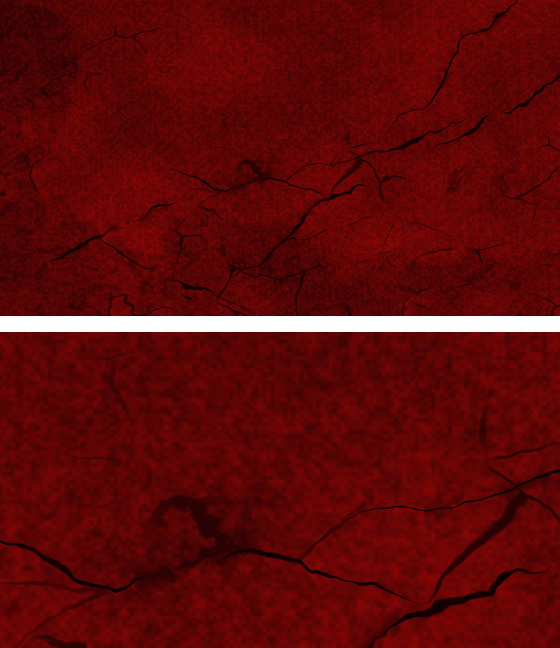
Top, the full canvas; bottom, a detail of the centre.
Give the GLSL for this texture, as a Shadertoy shader.

```glsl
const float BASE_RED = 0.392;
const float MOTTLE_GAIN = 0.22;
const float GRAIN_GAIN = 0.20;
const float STAIN_DEPTH = 0.085;
const float STAIN_SCALE = 2.3;
const float CRACK_RED = 0.035;
const float FAULT_WIDTH = 0.0062;
const int FAULT_COUNT = 8;
const float RISING_ANGLE = 0.58;
const float FALLING_ANGLE = -0.40;
const float WEB_SCALE = 6.5;
const float WEB_WIDTH = 0.0016;
const float GRAIN_SCALE = 230.0;

float hash(vec2 p) {
    return fract(sin(dot(p, vec2(127.1, 311.7))) * 43758.5453);
}

vec2 hash2(vec2 p) {
    return vec2(hash(p), hash(p + 57.3));
}

float noise(vec2 p) {
    vec2 i = floor(p), f = fract(p);
    f = f * f * (3.0 - 2.0 * f);
    return mix(mix(hash(i), hash(i + vec2(1, 0)), f.x),
               mix(hash(i + vec2(0, 1)), hash(i + vec2(1, 1)), f.x), f.y);
}

float fbm(vec2 p) {
    float sum = 0.0, gain = 0.516;
    for (int i = 0; i < 5; i++) {
        sum += gain * noise(p);
        p = mat2(1.6, 1.2, -1.2, 1.6) * p + 13.7;
        gain *= 0.5;
    }
    return sum;
}

float stroke(float dist, float width) {
    return 1.0 - smoothstep(0.5 * width, width + 0.7 / iResolution.y, dist);
}

// Distance-like gap between the two nearest scattered cell centres
float cellGap(vec2 p) {
    vec2 cell = floor(p);
    float nearest = 9.0, second = 9.0;
    for (int y = -1; y <= 1; y++)
    for (int x = -1; x <= 1; x++) {
        vec2 id = cell + vec2(x, y);
        float d = length(id + hash2(id) - p);
        second = min(second, max(nearest, d));
        nearest = min(nearest, d);
    }
    return second - nearest;
}

// Long broken faults: x is the dark core, y the crumbled border
vec2 faults(vec2 p, float aspect) {
    float bend = 0.20 * (fbm(p * 3.0) - 0.5) + 0.035 * (fbm(p * 17.0) - 0.5);
    float crumbs = smoothstep(0.46, 0.66, fbm(p * 42.0));
    vec2 result = vec2(0);
    for (int i = 0; i < FAULT_COUNT; i++) {
        float k = float(i);
        vec2 centre = vec2(aspect * fract(0.21 + 0.618 * k), fract(0.28 + 0.57 * k));
        float angle = i % 3 == 2 ? FALLING_ANGLE : RISING_ANGLE;
        angle += 0.3 * (hash(vec2(k, 4.0)) - 0.5);
        float reach = mix(0.26, 0.46, hash(vec2(k, 9.0)));
        vec2 q = p - centre;
        q = vec2(cos(angle) * q.x + sin(angle) * q.y,
                 cos(angle) * q.y - sin(angle) * q.x);
        float dist = abs(q.y + bend);
        float taper = 1.0 - smoothstep(0.35 * reach, reach, abs(q.x));
        float swell = noise(vec2(q.x * 13.0, k * 7.3));
        float width = FAULT_WIDTH * taper * (0.12 + swell * swell * 1.5);
        float present = smoothstep(0.0, 0.25, taper) * smoothstep(0.12, 0.34, swell);
        result.x = max(result.x, present * stroke(dist, width));
        result.y = max(result.y, taper * crumbs * exp(-dist / 0.011));
    }
    return result;
}

// Fine net of hairline cracks, densest at the lower left
float crackWeb(vec2 p, float aspect) {
    vec2 warped = p + 0.11 * (vec2(fbm(p * 6.0), fbm(p * 6.0 + 31.0)) - 0.5);
    float gap = cellGap(warped * WEB_SCALE * vec2(0.8, 1.2)) / (2.0 * WEB_SCALE);
    float zone = fbm(p * 2.6 + 8.0) + 0.22 * (0.5 - p.y) - 0.10 * p.x / aspect;
    float broken = smoothstep(0.40, 0.62, noise(p * 15.0 + 3.0));
    return stroke(gap, WEB_WIDTH) * broken * smoothstep(0.44, 0.58, zone);
}

// Dark weathered stains: x is the fill, y the ragged rim
vec2 stains(vec2 p, float aspect) {
    vec2 drift = vec2(fbm(p * 3.0 + 5.0), fbm(p * 3.0 + 19.0)) - 0.5;
    float field = fbm((p + 0.25 * drift) * STAIN_SCALE + 2.0);
    field += 0.07 * (fbm(p * 24.0) - 0.5) - mix(0.50, 0.60, p.x / aspect);
    float ragged = smoothstep(0.48, 0.70, fbm(p * 9.0 + 40.0));
    return vec2(smoothstep(-0.03, 0.06, field), ragged * stroke(abs(field), 0.009));
}

void mainImage(out vec4 fragColor, in vec2 fragCoord) {
    vec2 p = fragCoord / iResolution.y;
    float aspect = iResolution.x / iResolution.y;

    // Mottled, grainy plaster
    float grain = 0.65 * noise(p * GRAIN_SCALE) + 0.55 * noise(p * GRAIN_SCALE * 0.47 + 9.0) - 0.6;
    float red = BASE_RED + MOTTLE_GAIN * (fbm(p * 5.0 + 70.0) - 0.5);
    red += 0.035 * (0.5 - p.y) + GRAIN_GAIN * grain;

    // Stains and their crumbled rims
    vec2 stain = stains(p, aspect);
    float pits = smoothstep(0.56, 0.72, fbm(p * 34.0 + 11.0));
    red -= STAIN_DEPTH * stain.x * (0.85 + 0.9 * pits);

    // Cracks
    vec2 fault = faults(p, aspect);
    float web = crackWeb(p, aspect);
    float dark = max(max(fault.x, 0.75 * web), max(0.65 * fault.y, 0.65 * stain.y));
    red = mix(red, CRACK_RED, dark * (0.9 + 0.3 * grain));

    red = clamp(red, 0.02, 0.62);
    fragColor = vec4(red, 0.045 * red, 0.010 + 0.02 * red, 1.0);
}
```
